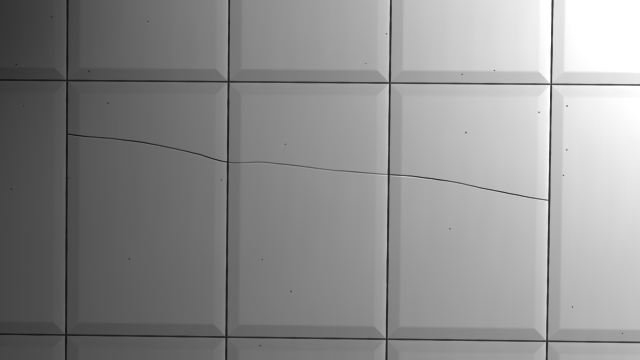
This pattern is drawn by a Shadertoy shader. Its source:

```glsl
// Bevelled grey wall tiles under a lamp at the upper right, with one hairline crack.
// A slightly skewed grid gives each tile its edge distances; these drive the bevels,
// rims and joints. Layered sines add unevenness, cellular noise adds specks.

const float JOINT_HALF = 0.0026;
const float BEVEL_WIDTH = 0.035;

float hash(vec2 p) {
    p = fract(p * vec2(0.1031, 0.1137));
    p += dot(p, p.yx + 33.3);
    return fract((p.x + p.y) * p.x * 17.3);
}

// Sum of rotated sines, roughly -1 to 1
float layeredSines(vec2 p) {
    float sum = 0.0, gain = 0.5;
    for (int i = 0; i < 4; i++) {
        sum += gain * sin(p.x + 1.3 * sin(p.y)) * cos(p.y * 0.8);
        p = mat2(1.5, 1.1, -1.1, 1.5) * p + 2.7;
        gain *= 0.5;
    }
    return sum;
}

float bump(float x, float center, float width) {
    float t = (x - center) / width;
    return exp(-t * t);
}

// Coverage of a line with the given half width at distance d
float stroke(float d, float halfWidth, float aa) {
    float coverage = 1.0 - smoothstep(max(halfWidth - aa, 0.0), halfWidth + aa, abs(d));
    return coverage * min(1.0, 2.0 * halfWidth / aa);
}

// Skewed grid: tile index plus position inside the tile, in canvas heights
vec2 tileSize(vec2 p) {
    return vec2(0.4452 + 0.0039 * p.y, 0.706 + 0.0052 * p.x);
}

vec2 gridPosition(vec2 p) {
    vec2 corner = vec2(0.183 + 0.0046 * p.y, 0.0718 - 0.013 * p.x);
    return (p - corner) / tileSize(p);
}

float lampLight(vec2 p) {
    float light = 0.27 + 0.32 * p.x + 0.15 * p.x * (p.y - 0.5);
    light += 0.13 * bump(length(p - vec2(1.8, 0.88)), 0.0, 0.5);
    return light - 0.07 * bump(length(p - vec2(0.0, 1.0)), 0.0, 0.3);
}

// Relative brightness of the four sloping sides, meeting in mitred corners
float bevelTone(vec2 low, vec2 high, float aa) {
    vec2 nearest = min(low, high);
    float sideTone = low.x < high.x ? -0.09 : 0.045;
    float endTone = low.y < high.y ? -0.13 : -0.04;
    float tone = mix(endTone, sideTone, smoothstep(-aa, aa, nearest.y - nearest.x));
    float d = min(nearest.x, nearest.y);
    float soft = 0.003 + aa;
    return tone * (1.0 - smoothstep(BEVEL_WIDTH - soft, BEVEL_WIDTH + soft, d));
}

float crackHeight(float x) {
    float y = 0.627 - 0.139 * (x - 0.192);
    y += 0.006 * bump(x, 0.37, 0.1) - 0.016 * bump(x, 0.63, 0.08);
    y += 0.017 * bump(x, 1.2, 0.2);
    return y + 0.0012 * layeredSines(vec2(x * 45.0, 1.0));
}

// Sparse dark dots, one candidate per cell
float specks(vec2 p, float aa) {
    vec2 cell = floor(p / 0.11);
    vec2 offset = 0.2 + 0.6 * vec2(hash(cell + 3.0), hash(cell + 19.0));
    float radius = mix(0.0008, 0.0024, hash(cell + 41.0));
    float d = length(p - (cell + offset) * 0.11);
    return step(0.83, hash(cell + 7.0)) * stroke(d, radius, aa);
}

void mainImage(out vec4 fragColor, in vec2 fragCoord) {
    vec2 p = fragCoord / iResolution.y;
    float aa = 0.75 / iResolution.y;
    vec2 grid = gridPosition(p);
    vec2 tile = floor(grid);
    vec2 size = tileSize(p);
    vec2 low = fract(grid) * size;
    vec2 high = size - low;
    vec2 nearest = min(low, high);

    // Glaze: lamp falloff, tile variation, faint clouding and upright streaks
    float light = lampLight(p);
    float shade = light * (1.0 + 0.03 * (hash(tile + 11.0) - 0.5));
    shade *= 1.0 + 0.012 * layeredSines(p * 11.0);
    shade *= 1.0 + 0.008 * layeredSines(p * vec2(90.0, 9.0));
    shade *= 1.0 + bevelTone(low, high, aa);

    // Bright rims beside the joints, worn unevenly
    float wear = 0.75 + 0.35 * layeredSines(p * 24.0);
    shade += light * wear * (0.32 * exp(-high.x / 0.0065) + 0.1 * exp(-high.y / 0.006));

    // Specks and the crack, thin in the middle tile
    shade *= 1.0 - 0.5 * specks(p, aa);
    float inTiles = step(0.0, grid.x) * step(grid.x, 3.0);
    float depth = mix(0.72, 0.42, step(0.5, 1.0 - abs(tile.x - 1.0)));
    depth *= 0.85 + 0.25 * layeredSines(vec2(p.x * 31.0, 4.0));
    float offset = p.y - crackHeight(p.x);
    float chip = bump(p.x, 1.12, 0.06) + 0.3;
    shade += inTiles * 0.12 * chip * stroke(offset + 0.003, 0.0012, aa);
    shade *= 1.0 - inTiles * depth * stroke(offset, 0.0013, aa);

    // Dark joints with ragged edges
    float ragged = JOINT_HALF * (1.0 + 0.25 * layeredSines(p * 60.0));
    float joint = max(stroke(nearest.x, ragged, aa), 0.9 * stroke(nearest.y, ragged * 0.85, aa));
    shade = mix(shade, light * 0.25, joint);

    fragColor = vec4(vec3(clamp(shade, 0.0, 1.0)), 1.0);
}
```
